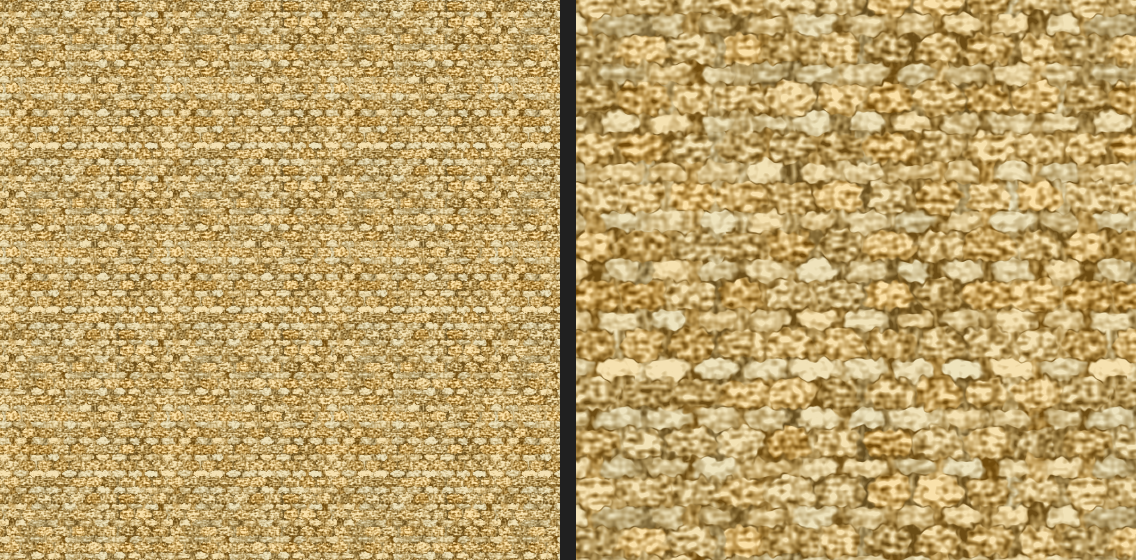
Left: the whole. Right: its middle third, enlarged.
This texture is drawn by a WebGL 2 fragment shader. Its source:

```glsl
#version 300 es
precision highp float;
// Straw-coloured tweed: a lumpy plain weave of cream and golden weft over brown and olive warp.

uniform vec2 u_resolution;
out vec4 outColor;

const float TILES = 3.413;              // woven repeats across the canvas
const vec2 THREADS = vec2(20.0, 20.0);  // warp and weft threads per repeat
const float DARK_COLUMN = 16.0;         // warp thread at the centre of the dark stripe

const vec3 SHADOW = vec3(0.42, 0.30, 0.085);
const vec3 STRAW = vec3(0.71, 0.592, 0.35);
const vec3 CREAM = vec3(0.95, 0.885, 0.71);
const vec3 OCHRE_SHIFT = vec3(0.035, -0.008, -0.06);

vec2 hash2(vec2 p) {
  vec3 q = fract(p.xyx * vec3(0.1031, 0.1030, 0.0973));
  q += dot(q, q.yzx + 33.33);
  return fract((q.xx + q.yz) * q.zy);
}

float cornerGradient(vec2 corner, vec2 offset, vec2 period, float seed) {
  float angle = 6.28319 * hash2(mod(corner, period) + seed).x;
  return dot(vec2(cos(angle), sin(angle)), offset);
}

// Gradient noise that wraps after one period, about -0.7 to 0.7
float gradientNoise(vec2 p, vec2 period, float seed) {
  vec2 i = floor(p), f = fract(p);
  vec2 u = f * f * f * (f * (f * 6.0 - 15.0) + 10.0);
  vec2 e = vec2(1.0, 0.0);
  float low = mix(cornerGradient(i, f, period, seed),
                  cornerGradient(i + e.xy, f - e.xy, period, seed), u.x);
  float high = mix(cornerGradient(i + e.yx, f - e.yx, period, seed),
                   cornerGradient(i + e.xx, f - e.xx, period, seed), u.x);
  return mix(low, high, u.y);
}

// Noise on the thread grid, with whole-number frequencies so it tiles
float threadNoise(vec2 p, vec2 frequency, float seed) {
  return gradientNoise(p * frequency, THREADS * frequency, seed);
}

// Rounded radius of a float: 0 at its centre, 1 at its rim
float floatRadius(vec2 offset, vec2 halfSize) {
  vec2 q = abs(offset) / halfSize;
  return pow(dot(q * q * q, vec2(1.0)), 1.0 / 3.0);
}

float coverage(float radius, float halfSize, float blur) {
  return 1.0 - smoothstep(-blur, blur, (radius - 1.0) * halfSize);
}

vec3 yarnColor(float tone, float warmth) {
  float t = clamp(tone, 0.0, 1.0) * 2.0;
  vec3 base = mix(mix(SHADOW, STRAW, min(t, 1.0)), CREAM, max(t - 1.0, 0.0));
  return base + OCHRE_SHIFT * warmth;
}

// Vertical thread: dim, with brown and olive strands
vec3 warpColor(vec2 id, float radius, float grain) {
  vec2 strand = hash2(vec2(id.x, 71.0));
  vec2 knot = hash2(id + 140.0);
  float stripe = 1.0 - smoothstep(1.0, 2.0, abs(id.x - DARK_COLUMN));
  float tone = 0.43 + 0.22 * (strand.x - 0.5) + 0.55 * (knot.x - 0.5) - 0.17 * stripe;
  tone += 0.6 * grain - 0.15 * radius * radius;
  return yarnColor(tone, 0.8 * (strand.y - 0.5) + 1.0 * (knot.y - 0.5));
}

// Horizontal thread: crisp cream and fuzzy golden rows in turn
vec3 weftColor(vec2 id, float radius, float height, float grain, float creamRow) {
  vec2 strand = hash2(vec2(id.y, 23.0));
  vec2 knot = hash2(id + 310.0);
  float accent = 1.0 - step(0.5, mod(id.y, 10.0));
  float tone = 0.72 + 0.17 * creamRow + 0.10 * accent;
  tone += 0.14 * (strand.x - 0.5) + 0.30 * (knot.x - 0.5);
  tone += mix(0.90, 0.50, creamRow) * grain + 0.08 * height - 0.15 * radius * radius;
  return yarnColor(tone, 0.5 - 0.6 * creamRow + 1.1 * (knot.y - 0.5));
}

vec3 weave(vec2 p, float blur) {
  // Fibres run along their own thread
  float speckle = threadNoise(p, vec2(4.0), 11.0);
  float weftGrain = threadNoise(p, vec2(2.0, 4.0), 37.0) + 0.7 * speckle;
  float warpGrain = threadNoise(p, vec2(4.0, 2.0), 53.0) + 0.7 * speckle;

  // Lumpy yarn edges
  vec2 lump = vec2(threadNoise(p, vec2(1.0), 5.0), threadNoise(p, vec2(1.0), 91.0));
  vec2 fuzz = vec2(threadNoise(p, vec2(3.0), 17.0), threadNoise(p, vec2(3.0), 67.0));
  vec2 q = p + vec2(0.34, 0.24) * lump + 0.24 * fuzz;

  vec3 color = yarnColor(0.14 + 0.4 * speckle, 0.1);
  vec3 weftLayer = vec3(0.0);
  float weftCover = 0.0;
  for (int y = -1; y <= 1; y++) {
    for (int x = -1; x <= 1; x++) {
      vec2 cell = floor(q) + vec2(x, y);
      vec2 id = mod(cell, THREADS);
      vec2 offset = q - cell - 0.5;
      vec2 size = hash2(id + 220.0) - 0.5;
      if (mod(id.x + id.y, 2.0) < 0.5) {
        float creamRow = 1.0 - mod(id.y, 2.0);
        vec2 halfSize = mix(vec2(0.94, 0.58), vec2(0.82, 0.39), creamRow) + vec2(0.24, 0.1) * size;
        float radius = floatRadius(offset, halfSize);
        float cover = coverage(radius, halfSize.y, blur);
        vec3 yarn = weftColor(id, radius, offset.y / halfSize.y, weftGrain, creamRow);
        weftLayer = mix(weftLayer, yarn, cover);
        weftCover = mix(weftCover, 1.0, cover);
      } else {
        vec2 halfSize = vec2(0.38, 0.72) + vec2(0.12, 0.2) * size;
        float radius = floatRadius(offset, halfSize);
        color = mix(color, warpColor(id, radius, warpGrain), coverage(radius, halfSize.x, blur));
      }
    }
  }
  return color * (1.0 - weftCover) + weftLayer;
}

void main() {
  vec2 uv = gl_FragCoord.xy / u_resolution;
  float pixel = TILES * THREADS.x / u_resolution.x;
  outColor = vec4(weave(uv * TILES * THREADS, max(0.06, 0.6 * pixel)), 1.0);
}
```
